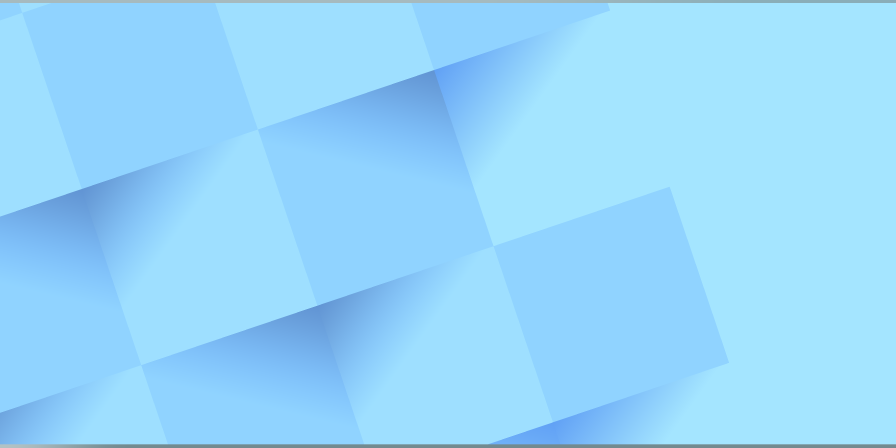
A Shadertoy shader for this background:

```glsl
// A tilted pale blue checkerboard whose right side steps into open sky blue.
// Each tile is found by rotating into board space and taking the floor;
// folded shadows are linear ramps in the tile, and a grid of samples smooths edges.

#define TILE_SIDE 0.415
#define BOARD_ORIGIN vec2(1.1016, 0.4505)
#define BOARD_AXIS vec2(0.9474, 0.3200)
#define SKY vec3(0.643, 0.898, 1.0)
#define LIGHT_TILE vec3(0.618, 0.875, 1.0)
#define DARK_TILE vec3(0.563, 0.828, 1.0)
#define BLUE_SHADE vec3(0.38, 0.63, 0.96)
#define SLATE_SHADE vec3(0.38, 0.58, 0.83)
#define TOP_RULE 0.0065
#define BOTTOM_RULE 0.008
#define SAMPLES 3

// Shadow strength inside a tile: x runs right, y runs down from its top edge.
float foldShadow(vec2 local, bool darkTile) {
    float ramp = darkTile
        ? 0.1 + 0.9 * local.x - local.y / 0.7
        : 1.0 - local.x / 0.95 - local.y / 0.68;
    return clamp(ramp, 0.0, 1.0);
}

vec3 boardColor(vec2 p) {
    vec2 d = (p - BOARD_ORIGIN) / TILE_SIDE;
    vec2 board = vec2(dot(d, BOARD_AXIS), dot(d, vec2(BOARD_AXIS.y, -BOARD_AXIS.x)));
    vec2 cell = floor(board);
    if (cell.x > 0.0) return SKY;

    bool darkTile = mod(cell.x + cell.y, 2.0) < 0.5;
    bool outerColumn = cell.x > -0.5;
    vec3 base = darkTile ? DARK_TILE : (outerColumn ? SKY : LIGHT_TILE);

    // The upper rows and the projecting corner tile lie flat.
    bool flatTile = cell.y < -1.5 || (outerColumn && darkTile);
    if (flatTile) return base;

    bool blueFold = outerColumn || cell.y > 0.5;
    vec3 shade = blueFold ? BLUE_SHADE : SLATE_SHADE;
    float amount = foldShadow(board - cell, darkTile);

    // Pass through clear blue before reaching the deepest shade.
    vec3 tint = mix(BLUE_SHADE, shade, smoothstep(0.1, 0.9, amount));
    return mix(base, tint, amount);
}

// Thin grey rules along the upper and lower borders.
vec3 addRules(vec3 color, vec2 p, float width) {
    float across = p.x / width;
    vec3 topGrey = mix(vec3(0.65, 0.73, 0.75), vec3(0.54, 0.68, 0.72),
                       smoothstep(0.5, 0.9, across));
    vec3 bottomGrey = mix(vec3(0.70, 0.76, 0.77), vec3(0.45, 0.54, 0.56),
                          smoothstep(0.0, 0.15, across));
    color = mix(color, topGrey, step(1.0 - TOP_RULE, p.y));
    return mix(color, bottomGrey, step(p.y, BOTTOM_RULE));
}

void mainImage(out vec4 fragColor, in vec2 fragCoord) {
    float width = iResolution.x / iResolution.y;
    vec3 total = vec3(0.0);
    for (int y = 0; y < SAMPLES; y++) {
        for (int x = 0; x < SAMPLES; x++) {
            vec2 offset = (vec2(x, y) + 0.5) / float(SAMPLES) - 0.5;
            vec2 p = (fragCoord + offset) / iResolution.y;
            total += addRules(boardColor(p), p, width);
        }
    }
    fragColor = vec4(total / float(SAMPLES * SAMPLES), 1.0);
}
```
